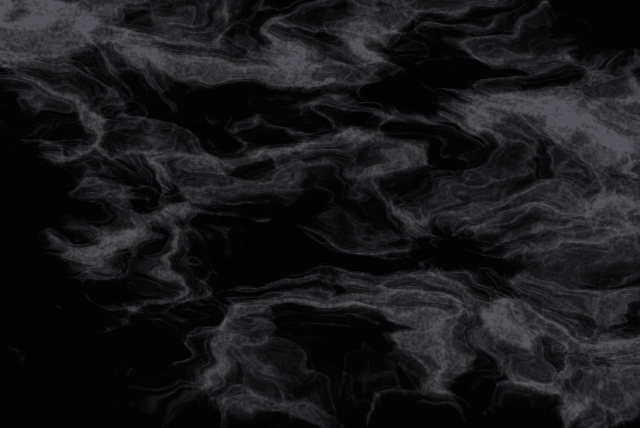
Write a WebGL 2 fragment shader that draws this texture.

```glsl
#version 300 es
precision highp float;

#define SWELL_SCALE 2.6
#define WARP 0.34
#define VEIL_GAIN 0.21
#define PATCH_GAIN 0.20
#define FOAM_GAIN 0.11
#define HOLLOW_GAIN 0.29
#define THREAD_GAIN 0.09
#define SPRAY_SCALE 125.0
#define BASE_LIGHT 0.088
#define BLACK_LEVEL 0.008
#define TINT vec3(0.985, 0.985, 1.05)

uniform vec2 u_resolution;
out vec4 fragColor;

// Centre and radii of the dark troughs and of the foaming areas
const vec4 HOLLOWS[8] = vec4[8](
    vec4(1.45, 0.98, 0.25, 0.17), vec4(0.00, 0.06, 0.36, 0.30),
    vec4(-0.02, 0.50, 0.12, 0.20), vec4(0.98, 0.75, 0.13, 0.07),
    vec4(0.66, 0.46, 0.13, 0.07), vec4(1.10, 0.43, 0.15, 0.07),
    vec4(0.56, 0.79, 0.17, 0.05), vec4(0.80, -0.02, 0.80, 0.08));
const vec4 FOAMS[6] = vec4[6](
    vec4(0.10, 0.92, 0.30, 0.14), vec4(0.80, 0.90, 0.20, 0.10),
    vec4(1.15, 0.63, 0.28, 0.08), vec4(1.38, 0.18, 0.25, 0.16),
    vec4(0.24, 0.43, 0.06, 0.13), vec4(0.85, 0.28, 0.25, 0.05));

const mat2 TURN = mat2(0.96, 0.28, -0.28, 0.96);

vec2 gradientAt(vec2 cell) {
    uvec2 k = uvec2(ivec2(cell)) * uvec2(1597u, 3812u) + 7919u;
    uint h = (k.x ^ (k.y * 2741u)) * 668265u;
    h = (h ^ (h >> 15u)) * 739981u;
    h ^= h >> 13u;
    float angle = float(h & 65535u) * 6.2832 / 65536.0;
    return vec2(cos(angle), sin(angle));
}

float gradientNoise(vec2 p) {
    vec2 i = floor(p), f = p - i;
    vec2 u = f * f * f * (f * (f * 6.0 - 15.0) + 10.0);
    vec2 e = vec2(0.0, 1.0);
    float low = mix(dot(gradientAt(i), f), dot(gradientAt(i + e.yx), f - e.yx), u.x);
    float high = mix(dot(gradientAt(i + e), f - e), dot(gradientAt(i + 1.0), f - 1.0), u.x);
    return mix(low, high, u.y);
}

float fbm(vec2 p) {
    float sum = 0.0, amp = 1.0;
    for (int i = 0; i < 4; i++) {
        sum += amp * gradientNoise(p);
        p = TURN * p * 2.03 + 17.3;
        amp *= 0.5;
    }
    return sum;
}

// Layered crests: a sharp edge on one side, a slow veil on the other
float veils(vec2 p) {
    float sum = 0.0, amp = 1.0;
    for (int i = 0; i < 6; i++) {
        float n = gradientNoise(p);
        sum += amp * exp(-max(5.0 * n, -22.0 * n));
        p = TURN * p * 1.95 + vec2(0.5, -0.35) * n + 9.7;
        amp *= 0.65;
    }
    return sum;
}

float bell(vec2 p, vec4 spot) {
    vec2 d = (p - spot.xy) / spot.zw;
    return exp(-dot(d, d));
}

void main() {
    vec2 p = gl_FragCoord.xy / u_resolution.y;

    // Flat streaks above, falling strands towards the bottom
    float flatness = smoothstep(0.0, 0.6, p.y + 0.12 * p.x);
    vec2 flow = p * vec2(1.0, mix(0.7, 1.75, flatness));
    flow.x += 0.25 * p.y;
    vec2 warp = vec2(fbm(flow * 2.2 + 3.1), fbm(flow * 2.2 + 41.7));
    vec2 sea = (flow + WARP * warp * vec2(0.8, 0.6)) * SWELL_SCALE;

    // Broad distribution of light
    vec2 spread = p + 0.13 * warp;
    float hollow = 0.0, foam = 0.0;
    for (int i = 0; i < 8; i++) hollow += bell(spread, HOLLOWS[i]);
    for (int i = 0; i < 6; i++) foam += bell(spread, FOAMS[i]);
    hollow = min(hollow, 1.1);

    // Crests, cloudy patches and thin bright threads
    float light = BASE_LIGHT + VEIL_GAIN * (veils(sea) - 0.84);
    light += PATCH_GAIN * fbm(sea * 0.9 + 63.0);
    light += FOAM_GAIN * foam - HOLLOW_GAIN * hollow;
    float thread = abs(fbm(sea * 1.1 + 25.0));
    float broken = smoothstep(-0.1, 0.35, gradientNoise(sea * 1.7 + 80.0));
    light += THREAD_GAIN * exp(-thread * 28.0) * broken * (1.0 - 0.7 * min(hollow, 1.0));

    // Fine spray, then soft black and white limits
    float spray = gradientNoise(p * SPRAY_SCALE) + 0.7 * gradientNoise(p * SPRAY_SCALE * 0.47 + 5.0);
    light *= 1.0 + 0.42 * spray;
    light = 0.5 * (light + sqrt(light * light + 0.0006));
    light = light / (1.0 + pow(light / 0.42, 4.0) * 0.3);
    light = min(light, 0.40);

    fragColor = vec4(BLACK_LEVEL + light * TINT, 1.0);
}
```
